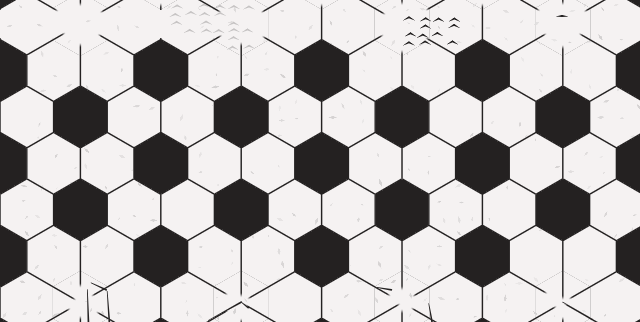
Reproduce this pattern procedurally as a WebGL 2 fragment shader.

```glsl
#version 300 es
precision highp float;

uniform vec2 u_resolution;
out vec4 fragColor;

#define HEXES_ACROSS 11.94
#define FIRST_ROW_Y 1.228
#define LINE_WIDTH 0.027
#define FLECK_CELL 0.3
#define FLECK_DENSITY 0.42
#define FLECK_STRENGTH 0.16
#define CHIP_CELL vec2(0.27, 0.15)
#define PAPER vec3(0.96, 0.95, 0.95)
#define INK vec3(0.14, 0.13, 0.13)

const float ROW = 0.8660254;
const float SECTOR = 1.0471976;

// Worn strokes along the lower border: start xy, end xy
const vec4 STROKES[8] = vec4[8](
  vec4(1.63, 0.60, 1.65, 0.0), vec4(2.0, 0.57, 2.04, 0.0),
  vec4(8.0, 0.34, 8.06, 0.0), vec4(3.89, 0.03, 4.5, 0.37),
  vec4(4.5, 0.37, 4.63, 0.27), vec4(10.5, 0.37, 11.04, 0.05),
  vec4(1.7, 0.73, 1.98, 0.6), vec4(7.0, 0.65, 7.3, 0.6));

float pixel;

float cover(float d) { return clamp(0.5 - d / pixel, 0.0, 1.0); }

float hash(vec2 p) {
  vec3 q = fract(vec3(p.xyx) * 0.1031 + 0.37);
  q += dot(q, q.yzx + 33.33);
  return fract((q.x + q.y) * q.z);
}

// Nearest point of a centred rectangular lattice
vec2 nearestSite(vec2 p, vec2 period) {
  vec2 a = floor(p / period + 0.5) * period;
  vec2 b = (floor(p / period) + 0.5) * period;
  return distance(p, a) < distance(p, b) ? a : b;
}

// Pointy-top hexagon of unit width
float hexDistance(vec2 p) {
  p = abs(p);
  return max(p.x, 0.5 * p.x + ROW * p.y) - 0.5;
}

// Tapered stroke
float stroke(vec2 p, vec2 a, vec2 b) {
  vec2 ab = b - a;
  float t = clamp(dot(p - a, ab) / dot(ab, ab), 0.0, 1.0);
  float halfWidth = LINE_WIDTH * mix(0.25, 0.6, t);
  return cover(length(p - a - ab * t) - halfWidth);
}

// Patch of small bent chips
float chips(vec2 p, vec2 center, vec2 extent, float bend) {
  vec2 v = (p - center) / CHIP_CELL;
  vec2 id = floor(v);
  vec2 jitter = vec2(hash(id + center), hash(id + center + 7.3)) - 0.5;
  vec2 f = (fract(v) - 0.5) * CHIP_CELL + jitter * vec2(0.06, 0.04);
  bvec2 inside = lessThan(abs((id + 0.5) * CHIP_CELL), extent);
  float keep = all(inside) ? step(0.25, hash(id + center * 3.1)) : 0.0;
  float x = abs(f.x);
  float d = max(abs(f.y + bend * (x - 0.04)) - 0.02 * (1.0 - x / 0.12), x - 0.1);
  return keep * cover(d);
}

// Sparse tilted flecks
float flecks(vec2 p) {
  vec2 id = floor(p / FLECK_CELL);
  vec2 jitter = vec2(hash(id + 3.1), hash(id + 9.7)) - 0.5;
  vec2 f = (fract(p / FLECK_CELL) - 0.5 - jitter * 0.45) * FLECK_CELL;
  float a = 6.2832 * hash(id + 17.3);
  f = mat2(cos(a), sin(a), -sin(a), cos(a)) * f;
  float size = mix(0.03, 0.075, hash(id + 23.9));
  float d = abs(f.x) + abs(f.y) * 2.6 - size;
  return cover(d) * step(hash(id + 31.7), FLECK_DENSITY) * mix(0.3, 1.0, hash(id + 41.3));
}

void main() {
  pixel = HEXES_ACROSS / u_resolution.x;
  vec2 p = gl_FragCoord.xy * pixel;
  vec2 q = p - vec2(0.0, FIRST_ROW_Y);

  // Outlines of every hexagon
  vec2 cell = nearestSite(q, vec2(1.0, 2.0 * ROW));
  float ink = cover(-hexDistance(q - cell) - 0.5 * LINE_WIDTH);
  if (p.x < 4.66 && q.y > 4.07 && q.y < 4.6) ink = 0.0;

  // Dark hexagons, left out along the worn borders
  vec2 site = nearestSite(q, vec2(3.0, 2.0 * ROW));
  vec2 v = q - site;
  float h = hexDistance(v);
  float row = floor(site.y / ROW + 0.5);
  bool corner = site.x < 1.0 || site.x > 11.0;
  bool missing = row == -1.0 || row == 5.0 || (row == 6.0 && !corner);
  if (missing) {
    // Broken line ends reaching into the gap
    float k = floor(atan(v.y, v.x) / SECTOR);
    float angle = (k + 0.5) * SECTOR;
    vec2 dir = vec2(cos(angle), sin(angle));
    float along = dot(v, dir);
    float across = abs(v.x * dir.y - v.y * dir.x);
    float wear = hash(site * 5.3 + k + 11.0);
    float reach = row < 0.0 ? 0.35 * wear : mix(0.3, 0.5, wear);
    float stub = cover(across - 0.5 * LINE_WIDTH) * smoothstep(reach, reach + 0.1, along);
    ink = mix(ink, stub, cover(h - 0.6 * LINE_WIDTH));
  } else {
    ink = max(ink, cover(h));
  }

  // Wear at the borders
  for (int i = 0; i < 8; i++) ink = max(ink, stroke(p, STROKES[i].xy, STROKES[i].zw));
  ink = max(ink, chips(p, vec2(8.05, 5.43), vec2(0.5, 0.28), 0.55));
  ink = max(ink, chips(p, vec2(10.33, 5.8), vec2(0.4, 0.15), 0.1));
  float pale = max(chips(p, vec2(3.7, 5.67), vec2(0.45, 0.25), 0.5),
                   chips(p, vec2(4.5, 5.5), vec2(0.2, 0.45), 0.5));

  float shade = max(flecks(p) * FLECK_STRENGTH, pale * 0.22);
  fragColor = vec4(mix(PAPER, INK, max(ink, shade)), 1.0);
}
```
